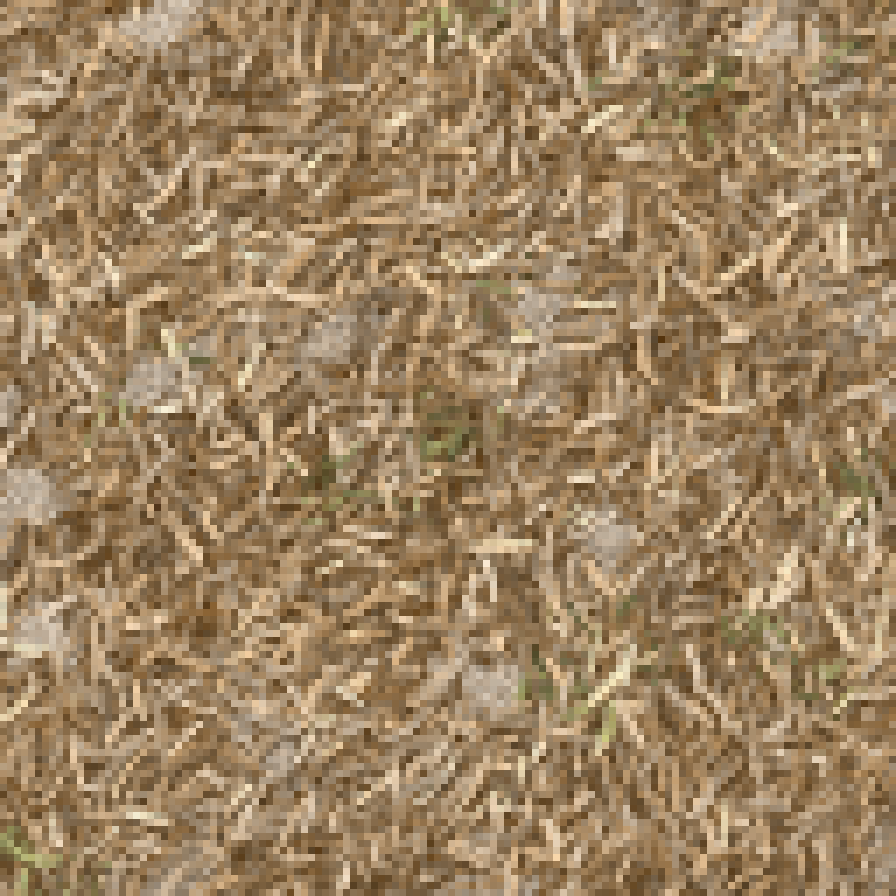
Reproduce this texture procedurally as a WebGL 2 fragment shader.

```glsl
#version 300 es
precision highp float;
// Dry straw matted over pale soil with a few green tufts.
// Layers of short curved blades, one per jittered grid cell, are stacked
// with small cast shadows, then sampled on a coarse grid of square texels.

#define TEXELS 128.0      // texels along the canvas height
#define LAYERS 16         // stacked blade layers
#define CELL_MIN 0.042    // blade spacing, top layer
#define CELL_MAX 0.076    // blade spacing, bottom layer
#define HALF_WIDTH 0.0048 // typical half width of a blade
#define LEAN 0.95         // mean blade angle in radians
#define SPREAD 2.3        // random range of blade angles
#define CONTRAST 0.54     // range of blade tones
#define SHADOW 0.40       // strength of cast shadows
#define SOIL_SHARE 0.46   // share of cells holding bare soil
#define GREEN_SHARE 0.20  // share of cells holding a green tuft
#define GRAIN 0.08        // tone noise per texel

uniform vec2 u_resolution;
out vec4 fragColor;

vec4 hash4(vec3 p) {
    vec4 h = fract(p.xyzx * vec4(0.1031, 0.1030, 0.0973, 0.1099));
    h += dot(h, h.wzxy + 33.33);
    return fract((h.xxyz + h.yzzw) * h.zywx);
}

// Layered sines, roughly -1 to 1
float waves(vec2 p) {
    return 0.5 * sin(dot(p, vec2(7.3, 4.1)) + 2.0 * sin(p.y * 6.1 + 0.7))
         + 0.5 * sin(dot(p, vec2(-8.7, 11.9)) + 1.7 * sin(p.x * 9.3 + 2.1));
}

// Cellular spots: x is the mask, y a random value of the strongest spot
vec2 spots(vec2 p, float scale, float share, float seed) {
    vec2 q = p * scale + 0.16 * sin(p.yx * 31.0 + seed);
    vec2 best = vec2(0.0, 0.5);
    for (int j = -1; j <= 1; j++)
    for (int i = -1; i <= 1; i++) {
        vec2 cell = floor(q) + vec2(i, j);
        vec4 h = hash4(vec3(cell, seed));
        float d = length((q - cell - h.xy) * vec2(1.0, 1.4));
        float mask = step(h.z, share) * (1.0 - smoothstep(0.12, 0.68, d));
        if (mask > best.x) best = vec2(mask, h.w);
    }
    return best;
}

// Grey tone shifted towards straw brown
vec3 strawColor(float tone, float warmth) {
    return vec3(tone) + warmth * vec3(0.100, 0.0, -0.122);
}

// Paints one layer of blades over the given colour
vec3 addBlades(vec3 color, vec2 p, float layer, float soil, float tuft) {
    float height = layer / float(LAYERS - 1);
    float size = mix(CELL_MAX, CELL_MIN, height);
    float texel = 1.0 / TEXELS;
    vec3 shadowColor = strawColor(0.22, 1.0);
    vec2 shift = hash4(vec3(layer, 5.0, 17.0)).xy;
    vec2 home = floor(p / size + shift);
    for (int j = -1; j <= 1; j++)
    for (int i = -1; i <= 1; i++) {
        vec2 cell = home + vec2(i, j);
        vec4 place = hash4(vec3(cell, layer + 31.0));
        vec4 look = hash4(vec3(cell, layer + 73.0));
        if (look.w < soil * 0.85) continue;

        // Local frame along a bent blade
        vec2 center = (cell + place.xy - shift) * size;
        float angle = LEAN + 0.8 * waves(center) + SPREAD * (place.z - 0.5);
        vec2 dir = vec2(cos(angle), sin(angle));
        vec2 d = p - center;
        float reach = size * mix(0.32, 0.90, place.w);
        float along = dot(d, dir);
        float bend = 0.5 * (fract(look.x * 17.0) - 0.5);
        float across = dot(d, vec2(-dir.y, dir.x)) - bend * along * along / reach;

        // Tapered coverage and a shadow just below it
        float t = along / reach;
        float width = HALF_WIDTH * mix(0.65, 1.25, look.z) * (1.0 - 0.4 * t * t);
        float ends = clamp((reach - abs(along)) / texel + 0.5, 0.0, 1.0);
        float below = dir.x < 0.0 ? -1.0 : 1.0;
        float cover = ends * clamp((width - abs(across)) / texel + 0.5, 0.0, 1.0);
        float shade = ends * clamp((width - abs(across + below * texel)) / texel + 0.5, 0.0, 1.0);

        // Lit upper side, warm or pale straw, some olive near tufts
        float tone = mix(0.47, 0.62, height) + CONTRAST * (look.x - 0.5);
        tone += 0.04 * below * across / width + 0.06 * waves(p.yx * 1.6 + 2.0);
        vec3 blade = strawColor(tone, mix(0.75, 1.45, look.y));
        float green = step(fract(look.y * 23.0), tuft * 0.4);
        blade = mix(blade, vec3(0.90, 0.95, 0.56) * (tone * 0.9 + 0.02), green * 0.75);
        color = mix(color, shadowColor, SHADOW * shade * (1.0 - cover));
        color = mix(color, clamp(blade, 0.06, 0.95), cover);
    }
    return color;
}

void main() {
    vec2 uv = gl_FragCoord.xy / u_resolution.y;
    vec2 texelId = floor(uv * TEXELS);
    vec2 p = (texelId + 0.5) / TEXELS;
    vec4 grain = hash4(vec3(texelId, 7.0)) - 0.5;

    // Ground: brown litter, with pale greyish soil patches
    vec2 soil = spots(p, 6.0, SOIL_SHARE, 3.0);
    float tuft = spots(p, 7.0, GREEN_SHARE, 11.0).x;
    vec3 litter = strawColor(0.47 + 0.20 * grain.x, 1.1);
    vec3 bare = strawColor(0.58 + 0.14 * soil.y + 0.16 * grain.y, 0.65);
    vec3 color = mix(litter, bare, smoothstep(0.1, 0.6, soil.x));

    for (int k = 0; k < LAYERS; k++)
        color = addBlades(color, p, float(k), soil.x, tuft);

    color += GRAIN * grain.z + 0.03 * grain.w * vec3(1.0, 0.0, -1.0);
    fragColor = vec4(clamp(color, 0.0, 1.0), 1.0);
}
```
